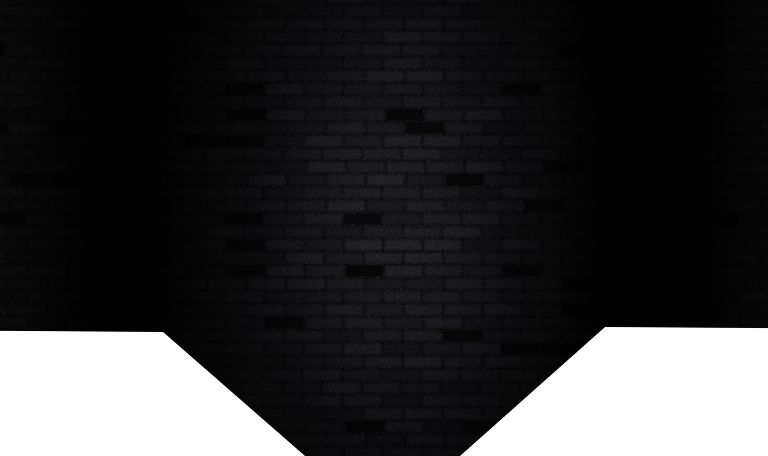
Reproduce this texture procedurally as a WebGL 2 fragment shader.

```glsl
#version 300 es
precision highp float;
// Dark brick wall lit from its centre, with two white corner panels below.

uniform vec2 u_resolution;
out vec4 fragColor;

// Lengths are in canvas heights.
const float ASPECT = 1.6842;
const vec2 BRICK_CELL = vec2(0.0868, 0.0285);
const vec2 BRICK_HALF = vec2(0.0412, 0.0120);
const float BRICK_ROUND = 0.0055;
const vec2 WALL_OFFSET = vec2(0.9276, 0.0099);
const float DARK_BRICK_SHARE = 0.07;
const float GRAIN_SCALE = 210.0;

const vec3 BRICK_COLOR = vec3(0.132, 0.132, 0.152);
const vec3 MORTAR_COLOR = vec3(0.045, 0.045, 0.050);
const vec3 RIM_COLOR = vec3(0.110, 0.110, 0.118);
const vec3 PANEL_COLOR = vec3(1.0);

const vec2 LIGHT_CENTER = vec2(0.855, 0.535);
const vec2 LIGHT_SPREAD = vec2(0.33, 0.58);
const float LEFT_GLOW = 0.30;
const float RIGHT_GLOW = 0.22;

// Panel outlines: outer edge, inner corner, foot of the slope.
const vec2 LEFT_EDGE = vec2(0.0, 0.2745);
const vec2 LEFT_CORNER = vec2(0.3575, 0.2720);
const vec2 LEFT_FOOT = vec2(0.6690, 0.0);
const vec2 RIGHT_EDGE = vec2(1.6842, 0.2805);
const vec2 RIGHT_CORNER = vec2(1.3268, 0.2829);
const vec2 RIGHT_FOOT = vec2(1.0088, 0.0);

float hash(vec2 p) {
    vec3 q = fract(vec3(p.xyx) * 0.1031);
    q += dot(q, q.yzx + 33.33);
    return fract((q.x + q.y) * q.z);
}

// Distance to the nearest scattered cell point.
float cellular(vec2 p) {
    vec2 cell = floor(p);
    float nearest = 2.0;
    for (int y = -1; y <= 1; y++) {
        for (int x = -1; x <= 1; x++) {
            vec2 id = cell + vec2(x, y);
            vec2 point = id + vec2(hash(id), hash(id + 71.7));
            nearest = min(nearest, distance(p, point));
        }
    }
    return nearest;
}

float roundedBox(vec2 p, vec2 halfSize, float radius) {
    vec2 q = abs(p) - halfSize + radius;
    return length(max(q, 0.0)) + min(max(q.x, q.y), 0.0) - radius;
}

// Positive to the right of the line from a to b.
float rightSide(vec2 p, vec2 a, vec2 b) {
    vec2 along = normalize(b - a);
    return dot(p - a, vec2(along.y, -along.x));
}

vec3 brickWall(vec2 p, float pixel) {
    // Staggered courses, counted from the top
    vec2 wobble = 0.0007 * vec2(sin(p.y * 290.0 + p.x * 31.0),
                                sin(p.x * 170.0 + 2.0 * sin(p.y * 90.0)));
    vec2 wall = (vec2(p.x, 1.0 - p.y) + wobble - WALL_OFFSET) / BRICK_CELL;
    float row = floor(wall.y);
    wall.x += 0.5 * mod(row, 2.0) + 0.12 * (hash(vec2(row, 9.0)) - 0.5);
    vec2 id = vec2(floor(wall.x), row) + 50.0;
    vec2 local = (fract(wall) - 0.5) * BRICK_CELL;

    // Worn brick face and its chipped rim
    float grain = cellular(p * GRAIN_SCALE);
    float edge = roundedBox(local, BRICK_HALF, BRICK_ROUND) + 0.0012 * (grain - 0.5);
    float soft = max(pixel * 0.6, 0.0008);
    float face = 1.0 - smoothstep(-soft, soft, edge);
    float rim = exp(-pow((edge - 0.0012) / 0.0014, 2.0));

    float tone = mix(0.72, 1.06, hash(id));
    tone *= hash(id + 13.7) < DARK_BRICK_SHARE ? 0.32 : 1.0;
    tone *= 0.80 + 0.42 * grain;
    tone *= 1.0 - 0.25 * smoothstep(-0.006, 0.0, edge);

    vec3 color = mix(MORTAR_COLOR, BRICK_COLOR * tone, face);
    return color + RIM_COLOR * rim * (0.15 + 0.75 * smoothstep(0.35, 0.8, grain));
}

float wallLight(vec2 p) {
    vec2 d = (p - LIGHT_CENTER) / LIGHT_SPREAD;
    float center = exp(-dot(d, d));
    center *= smoothstep(0.24, 0.46, p.x) * (1.0 - smoothstep(1.18, 1.40, p.x));
    float left = LEFT_GLOW * exp(-pow(p.x / 0.14, 2.0));
    float right = RIGHT_GLOW * exp(-pow((ASPECT - p.x) / 0.11, 2.0));
    return center + left + right;
}

void main() {
    vec2 p = gl_FragCoord.xy / u_resolution * vec2(ASPECT, 1.0);
    float pixel = 1.0 / u_resolution.y;

    vec3 color = brickWall(p, pixel) * wallLight(p);

    // White panels
    float left = min(rightSide(p, LEFT_EDGE, LEFT_CORNER), rightSide(p, LEFT_CORNER, LEFT_FOOT));
    float right = min(rightSide(p, RIGHT_FOOT, RIGHT_CORNER), rightSide(p, RIGHT_CORNER, RIGHT_EDGE));
    float panel = smoothstep(-0.6 * pixel, 0.6 * pixel, max(left, right));
    fragColor = vec4(mix(color, PANEL_COLOR, panel), 1.0);
}
```
